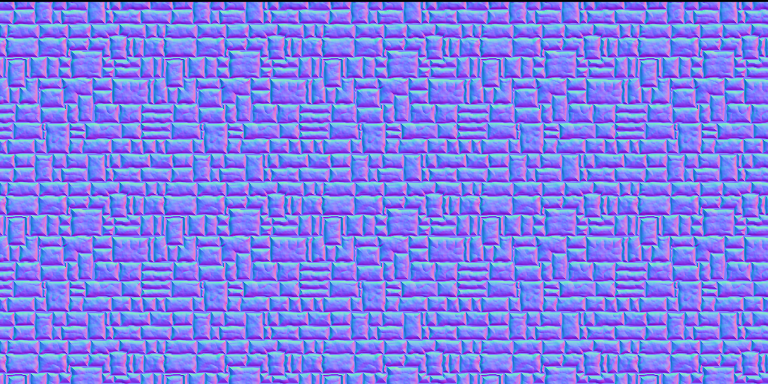
Write a Shadertoy shader that draws this texture map.

```glsl
// Tangent-space normal map of a coursed rubble stone wall.
// A square tile, 158 units wide, holds nine courses of uneven stones plus a few
// large blocks; its height field is differentiated to give the normals.

const float TILE = 158.0;

float hash(vec2 p) {
    vec3 q = fract(vec3(p.xyx) * 0.1031);
    q += dot(q, q.yzx + 33.33);
    return fract((q.x + q.y) * q.z);
}

// Value noise that wraps at the tile border
float noise(vec2 p, float cells) {
    vec2 u = p / TILE * cells, i = floor(u), f = fract(u);
    f = f * f * (3.0 - 2.0 * f);
    vec2 a = mod(i, cells), b = mod(i + 1.0, cells);
    return mix(mix(hash(a), hash(vec2(b.x, a.y)), f.x),
               mix(hash(vec2(a.x, b.y)), hash(b), f.x), f.y);
}

// Left edge of stone i in a course, in sixths of the tile
float stoneEdge(float i, float course) {
    return i + 0.5 * (hash(vec2(mod(i, 6.0), course + 11.0)) - 0.5);
}

// Returns depth inside the stone, offset from its centre, and its seed
vec4 stoneAt(vec2 p) {
    const float courses[10] = float[10](0.0, 19.0, 40.0, 66.0, 85.0,
                                        101.0, 116.0, 130.0, 144.0, 158.0);
    int row = 0;
    for (int r = 1; r < 9; r++) if (p.y >= courses[r]) row = r;
    float course = float(row);

    // Uneven stones along the course
    float u = p.x / TILE * 6.0 + hash(vec2(course, 7.0));
    float i = floor(u);
    if (u < stoneEdge(i, course)) i -= 1.0;
    else if (u >= stoneEdge(i + 1.0, course)) i += 1.0;
    float unit = TILE / 6.0;
    vec2 q = vec2(u * unit, p.y);
    vec2 lo = vec2(stoneEdge(i, course) * unit, courses[row]);
    vec2 hi = vec2(stoneEdge(i + 1.0, course) * unit, courses[row + 1]);
    float seed = hash(vec2(mod(i, 6.0), course + 31.0));

    // Some stones are cut into two thin or two narrow ones
    vec2 cut = mix(lo, hi, vec2(0.35 + 0.3 * fract(seed * 17.0), 0.5));
    bool thin = seed < (hi.y - lo.y > 19.5 ? 0.6 : 0.06);
    bool narrow = !thin && seed > 0.82;
    if (thin) { if (q.y < cut.y) hi.y = cut.y; else { lo.y = cut.y; seed += 0.37; } }
    if (narrow) { if (q.x < cut.x) hi.x = cut.x; else { lo.x = cut.x; seed += 0.37; } }
    vec2 inside = min(q - lo, hi - q);
    vec4 stone = vec4(min(inside.x, inside.y), q - 0.5 * (lo + hi), seed);

    // Large blocks spanning courses: left, top, right, bottom
    const vec4 blocks[9] = vec4[9](
        vec4(71, 13, 102, 40), vec4(112, 41, 148, 66), vec4(8, 22, 25, 49),
        vec4(110, -2, 126, 22), vec4(78, 57, 93, 84), vec4(46, 85, 69, 116),
        vec4(35, 117, 52, 144), vec4(88, 117, 105, 144), vec4(40, 51, 64, 70));
    for (int b = 0; b < 9; b++) {
        vec2 centre = 0.5 * (blocks[b].xy + blocks[b].zw);
        vec2 offset = mod(p - centre + 0.5 * TILE, TILE) - 0.5 * TILE;
        vec2 room = 0.5 * (blocks[b].zw - blocks[b].xy) - abs(offset);
        float depth = min(room.x, room.y);
        if (depth > 0.0) return vec4(depth, offset, hash(centre));
        stone.x = min(stone.x, -depth);
    }
    return stone;
}

// Rounded stones with a tilted, chipped face above flat mortar
float wallHeight(vec2 p) {
    vec2 wobble = vec2(noise(p, 30.0), noise(p + 53.0, 30.0)) - 0.5;
    vec4 stone = stoneAt(mod(p + 1.6 * wobble, TILE));
    vec2 tilt = vec2(fract(stone.w * 13.7), fract(stone.w * 29.3)) - 0.5;
    float chips = 1.3 * abs(2.0 * noise(p + 3.0 * wobble.yx, 20.0) - 1.0)
                + 0.6 * noise(p, 46.0) + 0.25 * noise(p, 92.0);
    float rise = 1.0 - exp(-max(stone.x - 0.7, 0.0) / 1.7);
    return rise * (2.6 + 0.16 * dot(tilt, stone.yz) + chips);
}

void mainImage(out vec4 fragColor, in vec2 fragCoord) {
    // Wall units, y down: 384 to the canvas height
    vec2 uv = fragCoord / iResolution.y;
    vec2 p = vec2(uv.x, 1.0 - uv.y) * 384.0 - vec2(0.0, 38.0);

    // Slope over about one pixel, so fine detail is smoothed
    vec2 e = vec2(max(0.5, 192.0 / iResolution.y), 0.0);
    vec2 slope = vec2(wallHeight(p + e.xy) - wallHeight(p - e.xy),
                      wallHeight(p + e.yx) - wallHeight(p - e.yx)) / (2.0 * e.x);
    vec3 normal = normalize(vec3(-slope.x, slope.y, 1.0));
    vec3 color = 0.5 + 0.5 * normal;

    // Thin black strip along the top border
    color *= 1.0 - smoothstep(0.993, 0.997, uv.y);
    fragColor = vec4(color, 1.0);
}
```
